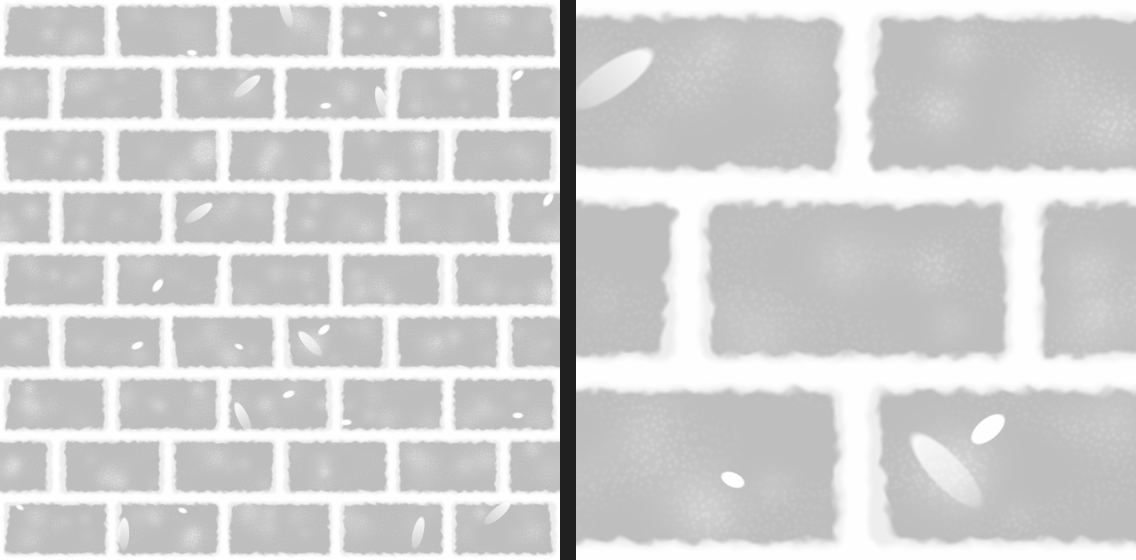
Left: the whole. Right: its middle third, enlarged.
A WebGL 1 fragment shader for this texture map:

```glsl
precision highp float;

uniform vec2 u_resolution;

#define GRID vec2(5.0, 9.0)
#define BRICK_ASPECT 1.8
#define BRICK_HALF vec2(0.822, 0.418)
#define CORNER 0.07
#define EDGE_SOFTNESS 0.035
#define ROUGHNESS 0.045
#define BRICK_TONE 0.745
#define PALE_TONE 0.86
#define MORTAR_TONE 0.995
#define SMALL_CHIP_CHANCE 0.2
#define LARGE_CHIP_CHANCE 0.32

vec2 hash2(vec2 p) {
  vec2 k = vec2(dot(p, vec2(127.1, 311.7)), dot(p, vec2(269.5, 183.3)));
  return fract(sin(k) * 43758.5);
}

// Distance to the nearest scattered feature point
float cellular(vec2 p) {
  vec2 cell = floor(p);
  float nearest = 1.0;
  for (int j = -1; j <= 1; j++) {
    for (int i = -1; i <= 1; i++) {
      vec2 g = cell + vec2(float(i), float(j));
      nearest = min(nearest, length(g + hash2(g) - p));
    }
  }
  return nearest;
}

float roundedBox(vec2 p, vec2 halfSize) {
  vec2 q = abs(p) - halfSize + CORNER;
  return length(max(q, 0.0)) + min(max(q.x, q.y), 0.0) - CORNER;
}

// Each end of a brick is cut back and tilted by its own amount
vec2 cutHalfSize(vec2 p, vec2 id) {
  vec2 h = hash2(id + 31.0 * step(0.0, p.x));
  float lean = h.y * 2.0 - 1.0;
  float inset = 0.055 * h.x * h.x + 0.14 * lean * lean * lean * p.y;
  return BRICK_HALF - vec2(max(inset, -0.02), 0.0);
}

// Soft, lighter blotches inside a brick
float smudges(vec2 p, vec2 id) {
  float sum = 0.0;
  for (int i = 0; i < 6; i++) {
    vec2 seed = id + 7.3 * float(i + 1);
    vec2 center = (hash2(seed) - 0.5) * vec2(1.4, 0.6);
    vec2 h = hash2(seed + 3.7);
    float radius = mix(0.09, 0.2, h.x);
    vec2 d = (p - center) / radius;
    sum += mix(0.15, 0.75, h.y * h.y) * exp(-dot(d, d));
  }
  return min(sum, 1.0);
}

// Crisp small chips, plus one long chip that fades along its length
float chips(vec2 p, vec2 id, float pixel) {
  float cover = 0.0;
  for (int i = 0; i < 3; i++) {
    bool large = i == 0;
    vec2 seed = id + 11.9 * float(i + 1);
    vec2 h = hash2(seed + 5.1);
    vec2 center = (hash2(seed) - 0.5) * vec2(1.5, 0.72);
    float angle = large ? 1.4 + (h.x - 0.5) * 2.0 : (h.x - 0.35) * 1.6;
    vec2 radii = large ? vec2(0.26, 0.085) : mix(vec2(0.06, 0.035), vec2(0.12, 0.06), h.x);
    float c = cos(angle);
    float s = sin(angle);
    vec2 q = p - center;
    q = vec2(c * q.x + s * q.y, c * q.y - s * q.x) / radii;
    float soft = large ? 0.12 : pixel / radii.y;
    float shape = 1.0 - smoothstep(1.0 - soft, 1.0 + soft, length(q));
    float fade = large ? clamp(0.6 + 0.35 * q.x, 0.2, 0.95) : 1.0;
    float chance = large ? LARGE_CHIP_CHANCE : SMALL_CHIP_CHANCE;
    cover = max(cover, shape * fade * step(h.y, chance));
  }
  return cover;
}

void main() {
  // Running bond: every other course moves by half a brick
  vec2 q = gl_FragCoord.xy / u_resolution * GRID;
  float row = floor(q.y);
  q.x += 0.5 * mod(row, 2.0);
  vec2 id = vec2(mod(floor(q.x), GRID.x), row) + 1.0;
  vec2 p = (fract(q) - 0.5) * vec2(BRICK_ASPECT, 1.0);
  float pixel = GRID.y / u_resolution.y;

  // Ragged outline
  vec2 local = p + id * 3.17;
  float ragged = (cellular(local * 7.0) - 0.45) * ROUGHNESS;
  ragged += 0.006 * sin(local.x * 31.0 + 2.0 * sin(local.y * 23.0));
  ragged += 0.004 * sin(local.y * 57.0 + 2.0 * sin(local.x * 41.0));
  float soft = EDGE_SOFTNESS + pixel;
  float outer = roundedBox(p, BRICK_HALF) + 0.6 * ragged;
  float inner = roundedBox(p, cutHalfSize(p, id)) + ragged;
  float halo = 1.0 - smoothstep(-0.015, 0.03 + pixel, outer);
  float core = 1.0 - smoothstep(-soft, 0.004, inner);

  // Fine speckle gathers in the smudges and in loose drifts
  float grain = 1.0 - smoothstep(0.1, 0.5, cellular(local * 26.0));
  float drift = 0.5 + 0.5 * sin(local.x * 5.0 + 2.0 * sin(local.y * 7.0 + id.x));
  float smudge = smudges(p, id);
  float wear = smudge * (0.75 + 0.35 * grain) + 0.16 * grain * drift * drift;
  float face = mix(BRICK_TONE, PALE_TONE, wear);

  float tone = mix(MORTAR_TONE, PALE_TONE, 0.45 * halo);
  tone = mix(tone, face, core);
  tone = mix(tone, MORTAR_TONE, chips(p, id, pixel));
  gl_FragColor = vec4(vec3(tone), 1.0);
}
```
